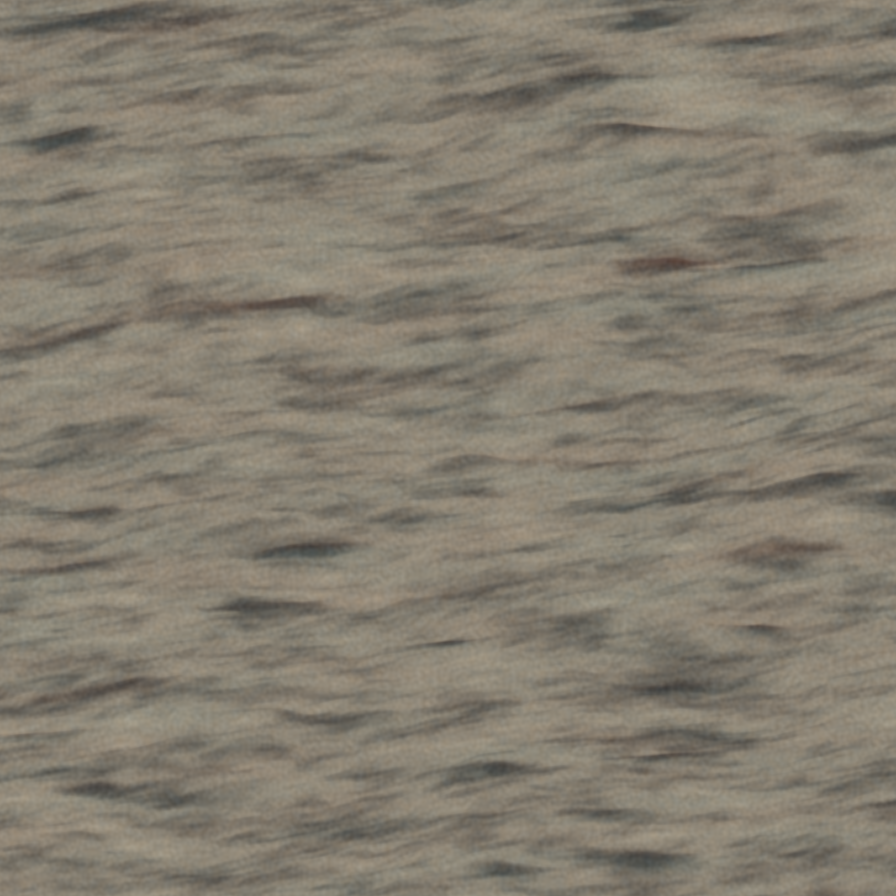
Reproduce this texture procedurally as a Shadertoy shader.

```glsl
// Dusky rippled water: soft beige swell crossed by slanted dark wavelets
#define WATER_LIGHT vec3(0.572, 0.541, 0.480)
#define WATER_DARK vec3(0.270, 0.262, 0.250)
#define WARM_TINT vec3(0.060, -0.012, -0.030)
#define SLANT 0.09
#define BASE_TONE 0.89
#define SWELL_CONTRAST 1.12
#define WAVELET_GRID vec2(5.0, 15.0)
#define WAVELET_DEPTH 0.95
#define GRAIN_SCALE 170.0
#define GRAIN_AMOUNT 0.042

// Integer hash giving three values in 0..1
vec3 hash3(vec2 cell, int seed) {
    uvec3 v = uvec3(ivec3(ivec2(cell), seed) + 4096);
    v = v * 1664525u + 1013904223u;
    v.x += v.y * v.z; v.y += v.z * v.x; v.z += v.x * v.y;
    v ^= v >> 16u;
    v.x += v.y * v.z; v.y += v.z * v.x; v.z += v.x * v.y;
    return vec3(v >> 8u) / 16777216.0;
}

float cornerSlope(vec2 cell, vec2 offset, int seed) {
    return dot(hash3(cell, seed).xy * 2.0 - 1.0, offset);
}

// Gradient noise, roughly -0.7..0.7
float gradientNoise(vec2 p, int seed) {
    vec2 i = floor(p), f = p - i;
    vec2 u = f * f * f * (f * (f * 6.0 - 15.0) + 10.0);
    vec2 e = vec2(1.0, 0.0);
    float low = mix(cornerSlope(i, f, seed), cornerSlope(i + e, f - e, seed), u.x);
    float high = mix(cornerSlope(i + e.yx, f - e.yx, seed),
                     cornerSlope(i + 1.0, f - 1.0, seed), u.x);
    return 1.3 * mix(low, high, u.y);
}

// Layers of stretched noise, each slanted a little differently
float swell(vec2 p) {
    float sum = 0.0, weight = 0.46;
    vec2 scale = vec2(4.5, 24.0);
    for (int i = 0; i < 4; i++) {
        vec2 q = vec2(p.x, p.y - 0.05 * (float(i) - 1.5) * p.x);
        sum += weight * gradientNoise(q * scale, 10 + i);
        scale *= vec2(1.9, 1.75);
        weight *= 0.86;
    }
    return sum;
}

// Scattered lens-shaped wavelets: x = darkness, y = warm (+) or cool (-) fringe
vec2 wavelets(vec2 p) {
    vec2 home = floor(p * WAVELET_GRID);
    vec2 result = vec2(0.0);
    for (int j = -1; j <= 1; j++)
    for (int i = -1; i <= 1; i++) {
        vec2 cell = home + vec2(i, j);
        vec3 place = hash3(cell, 31), form = hash3(cell, 32);
        vec2 q = p - (cell + 0.2 + 0.6 * place.xy) / WAVELET_GRID;
        float halfLength = mix(0.045, 0.120, form.x);
        float thickness = mix(0.005, 0.011, form.y);
        float x = q.x / halfLength;
        q.y -= q.x * (form.z - 0.5) * 0.22;
        q.y += 0.005 * x * x * (place.x - 0.35);
        // Crisp crest above, softer trailing shade below
        float y = q.y / thickness;
        float reach = y > 0.0 ? 0.55 : 1.35;
        float shade = exp(-2.0 * x * x - y * y / (reach * reach));
        float depth = WAVELET_DEPTH * mix(0.10, 0.95, place.z * place.z);
        float hue = clamp(0.1 + y * 0.8, -0.8, 1.0);
        hue += 0.9 * smoothstep(0.85, 0.97, form.y);
        result.x = max(result.x, depth * shade);
        result.y += depth * shade * hue;
    }
    return result;
}

void mainImage(out vec4 fragColor, in vec2 fragCoord) {
    vec2 uv = fragCoord / iResolution.xy;

    // Slanted, gently bent surface coordinates
    vec2 p = vec2(uv.x, uv.y - SLANT * uv.x);
    p.y += 0.022 * gradientNoise(uv * vec2(3.0, 5.0), 1);
    vec2 rough = p + vec2(0.012, 0.005) * gradientNoise(p * vec2(16.0, 45.0), 2);

    // Tone: broad swell, wavelets, then soft shoulder on the highlights
    vec2 wave = wavelets(rough);
    float tone = BASE_TONE + SWELL_CONTRAST * swell(rough) - wave.x;
    tone += 0.14 * gradientNoise(uv * 3.5, 3);
    tone -= 0.55 * max(tone - 0.92, 0.0);
    tone += 0.45 * max(0.25 - tone, 0.0);
    vec3 color = mix(WATER_DARK, WATER_LIGHT, max(tone, -0.35));

    // Brown and blue-grey streaks plus coloured wavelet fringes
    float streak = gradientNoise(p * vec2(6.0, 34.0) + 7.3, 4);
    color += WARM_TINT * (0.36 * streak + 0.85 * wave.y);

    // Soft speckle with a trace of colour
    float grain = gradientNoise(uv * GRAIN_SCALE, 5);
    float speck = gradientNoise(uv * GRAIN_SCALE * 0.55, 6);
    color += GRAIN_AMOUNT * (grain + vec3(0.4, 0.0, -0.4) * speck);

    fragColor = vec4(clamp(color, 0.0, 1.0), 1.0);
}
```
